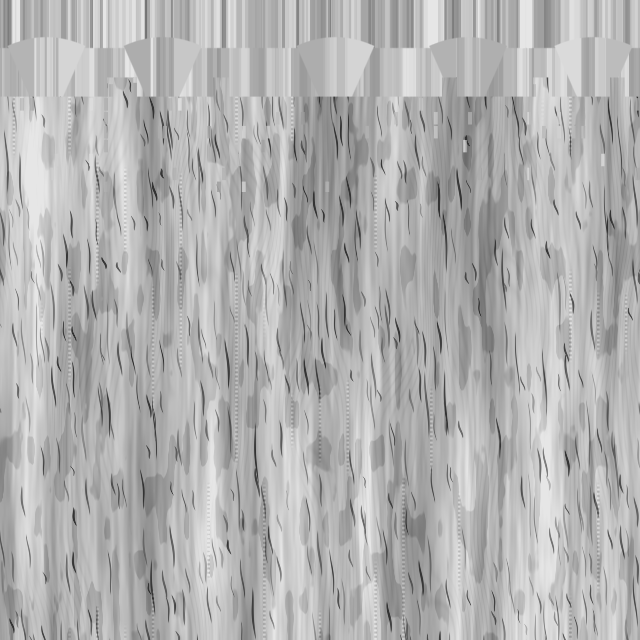
Give the GLSL for this texture, as a WebGL 1 fragment shader.

```glsl
precision highp float;
uniform vec2 u_resolution;

#define BASE_GREY 0.735
#define BAND_CONTRAST 0.27
#define FIBRE_CONTRAST 0.15
#define FLECK_DEPTH 0.10
#define GRAIN_DEPTH 0.035
#define CRACK_DEPTH 0.46
#define CRACK_WIDTH 0.0017
#define WOOD_TOP 0.849
#define UPPER_ROW 0.925
#define FAN_HEIGHT 0.093
#define FAN_WIDTH 0.067

float hash(vec2 p) {
  p = fract(p * vec2(0.1031, 0.1137));
  p += dot(p, p.yx + 33.33);
  return fract((p.x + p.y) * p.x * 17.31 + p.y * 41.7);
}

float noise(vec2 p) {
  vec2 i = floor(p), f = fract(p);
  f = f * f * (3.0 - 2.0 * f);
  return mix(mix(hash(i), hash(i + vec2(1.0, 0.0)), f.x),
             mix(hash(i + vec2(0.0, 1.0)), hash(i + 1.0), f.x), f.y);
}

// Flat random steps along x, joined by edges one pixel wide
float steps(float x, float count, float row, float px) {
  float s = x * count, i = floor(s);
  float edge = smoothstep(1.0 - min(count * px, 1.0), 1.0, fract(s));
  return mix(hash(vec2(i, row)), hash(vec2(i + 1.0, row)), edge) - 0.5;
}

float stripes(float x, float row, float fineness, float px) {
  x += 0.02 * noise(vec2(x * 24.0, row));
  float shade = 0.73 + 0.23 * steps(x, 38.0, row, px);
  shade += fineness * 0.20 * steps(x, 105.0, row + 7.0, px);
  shade += fineness * 0.13 * steps(x, 230.0, row + 13.0, px);
  float thinDark = smoothstep(0.42, 0.46, steps(x, 190.0, row + 21.0, px));
  return shade - 0.2 * fineness * thinDark;
}

// Thin tapered splits, one per occupied cell, slightly tilted and bowed
float cracks(vec2 p, float px) {
  float cover = 0.0;
  for (int k = 0; k < 3; k++) {
    float layer = float(k) * 37.0;
    vec2 s = p * vec2(44.0, 8.0 + 3.0 * float(k)) + layer * 0.37;
    s.y += 5.0 * hash(vec2(floor(s.x), layer + 3.0));
    vec2 id = floor(s) + layer, f = fract(s) - 0.5;
    float halfLength = mix(0.12, 0.46, hash(id + 11.0));
    float t = f.y / halfLength;
    float centre = 0.4 * (hash(id + 23.0) - 0.5) - 0.13 * t;
    centre += 0.06 * sin(t * 3.0 + 6.0 * hash(id + 31.0));
    float width = CRACK_WIDTH * mix(0.35, 1.0, hash(id + 47.0)) * max(1.0 - t * t, 0.0);
    float d = abs(f.x - centre) / 44.0;
    float line = (1.0 - smoothstep(width - 0.5 * px, width + 0.7 * px, d));
    line *= smoothstep(1.0, 0.75, abs(t)) * step(0.62, hash(id));
    cover = max(cover, line * mix(0.4, 1.0, hash(id + 59.0)));
  }
  return cover;
}

float wood(vec2 p, float px) {
  float sway = 0.012 * (noise(p * vec2(7.0, 5.0)) - 0.5);
  vec2 q = vec2(p.x + sway, p.y);
  float shade = BASE_GREY;

  // Broad folds and fine fibres
  shade += BAND_CONTRAST * (noise(q * vec2(21.0, 1.3)) - 0.5);
  shade += 0.13 * (noise(q * vec2(48.0, 4.0) + 9.0) - 0.5);
  shade += FIBRE_CONTRAST * (noise(q * vec2(150.0, 7.0) + 31.0) - 0.5);
  shade += 0.05 * (noise(q * vec2(300.0, 30.0)) - 0.5);

  // Darker upright flecks with ragged ends
  float ragged = 0.16 * noise(q * vec2(210.0, 60.0));
  float fleck = noise(q * vec2(82.0, 17.0) + 57.0) + ragged;
  shade -= FLECK_DEPTH * smoothstep(0.73, 0.81, fleck);

  // Wavy contour grain
  float phase = q.x * 115.0 + 8.0 * noise(q * vec2(17.0, 6.0) + 71.0);
  float grain = pow(0.5 + 0.5 * sin(6.2832 * phase), 3.0);
  shade -= GRAIN_DEPTH * grain * smoothstep(0.25, 0.6, noise(q * vec2(24.0, 5.0) + 83.0));

  // Faint stitched seams
  float column = p.x * 23.0;
  float seam = 1.0 - smoothstep(0.0012, 0.0012 + px, abs(fract(column) - 0.5) / 23.0);
  seam *= smoothstep(0.68, 0.76, noise(vec2(floor(column) * 5.0, p.y * 6.0)));
  shade += 0.08 * seam * sin(6.2832 * p.y * 150.0);

  return shade - CRACK_DEPTH * cracks(p, px);
}

// Flared pleats with a rounded top and a striped middle
float pleats(vec2 p, float shade, float px) {
  for (int k = 0; k < 5; k++) {
    float id = float(k);
    float centre = 0.05 + id * 0.225 + 0.05 * (hash(vec2(id, 5.0)) - 0.5);
    vec2 q = p - vec2(centre, WOOD_TOP);
    float halfWidth = mix(0.026, FAN_WIDTH, q.y / FAN_HEIGHT);
    float crown = FAN_HEIGHT * (1.0 - 0.18 * q.x * q.x / (FAN_WIDTH * FAN_WIDTH));
    float inside = smoothstep(-px, px, halfWidth - abs(q.x));
    inside *= smoothstep(-px, px, crown - q.y) * step(0.0, q.y);
    float side = mix(0.56, 0.86, hash(vec2(id * 3.0, 19.0 + sign(q.x))));
    float middle = smoothstep(-px, px, 0.019 - abs(q.x));
    float face = mix(side, stripes(p.x, 41.0, 0.6, px), middle);
    shade = mix(shade, face, inside);
  }
  return shade;
}

void main() {
  vec2 p = gl_FragCoord.xy / u_resolution;
  float px = 1.0 / min(u_resolution.x, u_resolution.y);

  float lower = stripes(p.x, 17.0, 0.45, px) + 0.02;
  float header = mix(lower, stripes(p.x, 2.0, 1.0, px), smoothstep(-px, px, p.y - UPPER_ROW));
  header = pleats(p, header, px);

  // Uneven upper edge, with small blocks of header left in the wood
  float raised = 0.03 * step(0.86, hash(vec2(floor(p.x * 42.0), 61.0)));
  float isHeader = smoothstep(-px, px, p.y - WOOD_TOP - raised);
  vec2 block = p * vec2(130.0, 46.0);
  float leftover = step(0.95, hash(floor(block) + 101.0)) * step(0.70, p.y);
  vec2 inset = 0.5 - abs(fract(block) - 0.5);
  leftover *= smoothstep(0.0, 0.2, inset.x) * smoothstep(0.0, 0.1, inset.y);

  float shade = mix(wood(p, px), header, max(isHeader, leftover * 0.8));
  gl_FragColor = vec4(vec3(clamp(shade, 0.2, 0.9)), 1.0);
}
```
